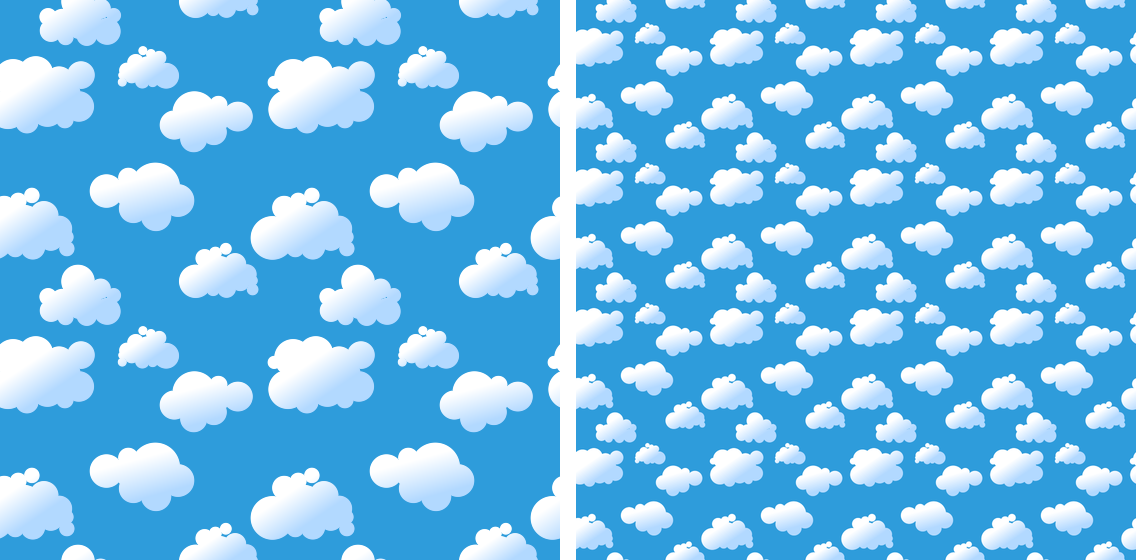
Left: one tile. Right: repeated 2 by 2.
Reproduce this pattern procedurally as a WebGL 1 fragment shader.

```glsl
precision highp float;
// Seamless blue sky with seven gradient-shaded puffy clouds per tile, two tiles each way.
uniform vec2 u_resolution;

const float TILE = 384.0; // tile side in design units, y pointing down

float puff(vec2 p, vec3 circle) {
  return length(p - circle.xy) - circle.z;
}

// Union of four circles, each given as centre and radius.
float puffs(vec2 p, vec3 a, vec3 b, vec3 c, vec3 d) {
  return min(min(puff(p, a), puff(p, b)), min(puff(p, c), puff(p, d)));
}

// Tall crown over a lumpy base.
float domeCloud(vec2 p) {
  float d = puffs(p, vec3(-3, -19, 23), vec3(-44, 2, 12), vec3(-40, 21, 15.5), vec3(-20, 30, 11));
  d = min(d, puffs(p, vec3(9, 28, 14), vec3(37, 22, 18.5), vec3(46, 0, 10), vec3(28, -9, 14)));
  return min(d, min(puff(p, vec3(2, 6, 27)), puff(p, vec3(-24, 9, 18))));
}

// Broad and full.
float broadCloud(vec2 p) {
  float d = puffs(p, vec3(-65, -17, 9), vec3(-39, -23, 26), vec3(-8, -29, 24), vec3(24, -19, 20));
  d = min(d, puffs(p, vec3(54, -27, 19), vec3(51, 16, 21), vec3(32, 34, 12), vec3(8, 21, 23)));
  return min(d, puffs(p, vec3(-20, 37, 16), vec3(-46, 20, 27), vec3(-12, 1, 35), vec3(28, 1, 26)));
}

// Large puff on the left, small trailing puffs on the right.
float tailCloud(vec2 p) {
  float d = puffs(p, vec3(-41.3, 19.3, 30), vec3(-25.3, -22, 16.5), vec3(-6, -31.3, 11.5), vec3(12.7, -39, 10.6));
  d = min(d, puffs(p, vec3(29.3, -11.3, 20), vec3(50, 6.7, 18), vec3(60, 18, 10), vec3(60.7, 34, 10.5)));
  return min(d, puffs(p, vec3(-10, 33.3, 12.5), vec3(14, 32, 17), vec3(38.7, 20, 17), vec3(0, 6.7, 33)));
}

// Slim arm on the left, heavy body on the right.
float armCloud(vec2 p) {
  float d = puffs(p, vec3(-48, -8, 23), vec3(-18, -26, 14), vec3(19, -13, 34), vec3(50, 5, 22.5));
  return min(d, puffs(p, vec3(20, 26, 21), vec3(-11, 16, 20), vec3(-8, -1, 22), vec3(-21, -4, 16)));
}

// Offset from a cloud centre, wrapped around the tile and scaled.
vec2 around(vec2 p, vec2 centre, float size) {
  return (mod(p - centre + 0.5 * TILE, TILE) - 0.5 * TILE) / size;
}

// Lays a white-to-pale-blue cloud over the colour below it.
vec3 paint(vec3 below, float dist, vec2 p, vec2 slope, float pixel) {
  float shade = clamp(0.46 + dot(p, slope), 0.0, 1.0);
  vec3 cloud = mix(vec3(1.0), vec3(0.70, 0.85, 1.0), shade);
  return mix(below, cloud, 1.0 - smoothstep(-0.6 * pixel, 0.6 * pixel, dist));
}

void main() {
  vec2 uv = gl_FragCoord.xy / u_resolution;
  vec2 p = vec2(uv.x, 1.0 - uv.y) * 2.0 * TILE;
  float pixel = 2.0 * TILE / min(u_resolution.x, u_resolution.y);
  vec2 mirror = vec2(-1.0, 1.0);
  vec2 diagonal = vec2(0.0115, 0.017);
  vec2 steep = vec2(0.005, 0.018);
  vec3 color = vec3(0.18, 0.61, 0.86);

  // Single dome and broad clouds
  vec2 q = around(p, vec2(110, 21), 1.0);
  color = paint(color, domeCloud(q), q, diagonal, pixel);
  q = around(p, vec2(57, 130), 1.0);
  color = paint(color, broadCloud(q), q, diagonal, pixel);

  // Tail clouds in three sizes, the smallest mirrored
  q = around(p, vec2(31, 307), 1.0);
  color = paint(color, tailCloud(q), q, diagonal, pixel);
  q = around(p, vec2(300, 371), 0.765);
  color = paint(color, tailCloud(q), q, diagonal, pixel / 0.765);
  q = around(p, vec2(203.5, 92.5), 0.59);
  color = paint(color, tailCloud(q * mirror), q, diagonal, pixel / 0.59);

  // Arm clouds, the smaller mirrored
  q = around(p, vec2(194, 270), 1.0);
  color = paint(color, armCloud(q), q, steep, pixel);
  q = around(p, vec2(283.5, 167), 0.89);
  color = paint(color, armCloud(q * mirror), q, steep, pixel / 0.89);

  gl_FragColor = vec4(color, 1.0);
}
```
